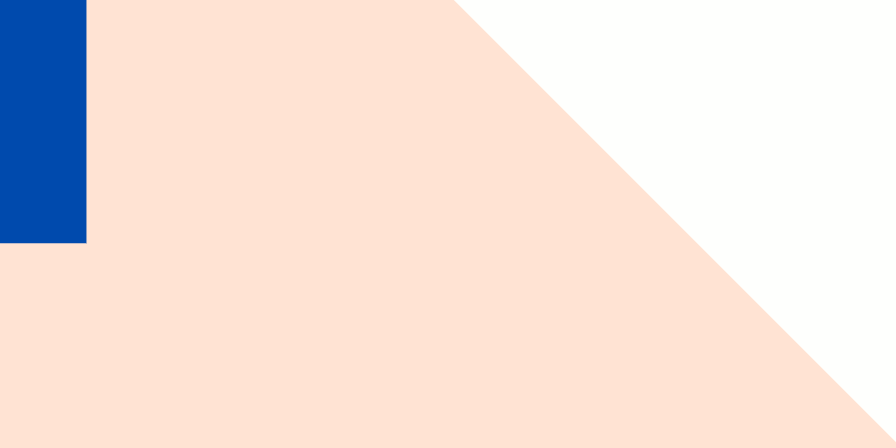
This background is drawn by a WebGL 2 fragment shader. Its source:

```glsl
#version 300 es
precision highp float;

uniform vec2 u_resolution;
out vec4 fragColor;

const vec3 PEACH = vec3(1.0, 0.892, 0.829);
const vec3 WHITE = vec3(0.998, 1.0, 0.992);
const vec3 BLUE = vec3(0.0, 0.29, 0.678);

// Signed distance to an axis-aligned box given by two corners
float boxDistance(vec2 p, vec2 low, vec2 high) {
    vec2 d = abs(p - 0.5 * (low + high)) - 0.5 * (high - low);
    return length(max(d, 0.0)) + min(max(d.x, d.y), 0.0);
}

// Signed distance to a half plane, negative on the side the normal points to
float halfPlaneDistance(vec2 p, vec2 anchor, vec2 normal) {
    return dot(anchor - p, normalize(normal));
}

// Coverage of a shape, softened over one pixel
float coverage(float dist, float pixel) {
    return clamp(0.5 - dist / pixel, 0.0, 1.0);
}

void main() {
    // Height runs from 0 to 1, width from 0 to the aspect ratio
    float pixel = 1.0 / u_resolution.y;
    vec2 p = gl_FragCoord.xy * pixel;

    // White corner cut by a 45 degree diagonal
    float corner = halfPlaneDistance(p, vec2(1.013, 1.0), vec2(1.0));
    vec3 color = mix(PEACH, WHITE, coverage(corner, pixel));

    // Blue block running off the upper left edge
    float block = boxDistance(p, vec2(-0.5, 0.457), vec2(0.193, 1.5));
    color = mix(color, BLUE, coverage(block, pixel));

    fragColor = vec4(color, 1.0);
}
```
